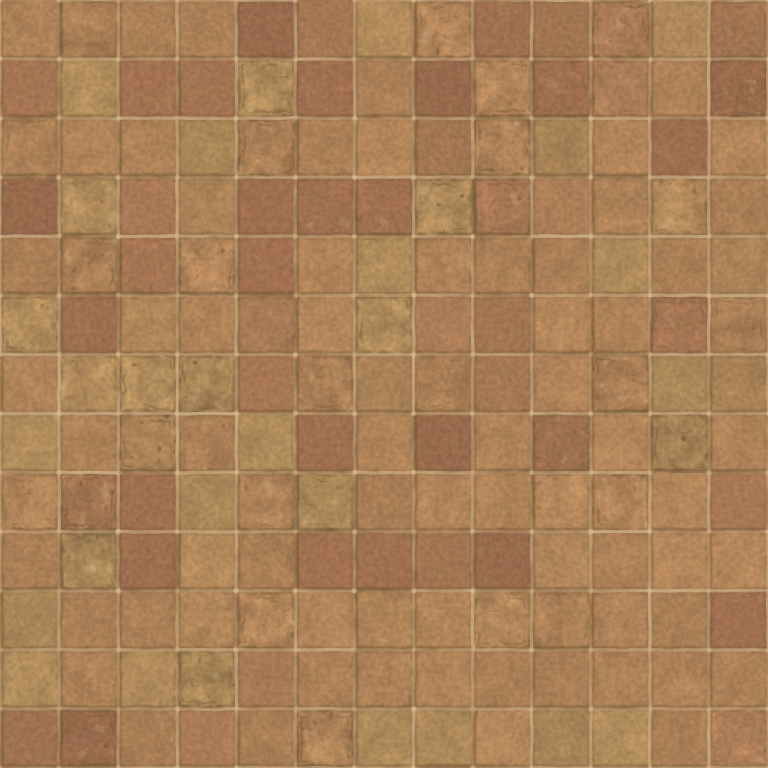
Reproduce this texture procedurally as a Shadertoy shader.

```glsl
// A wall of small square terracotta tiles, 13 by 13, with thin pale joints.
// Hashes choose each tile's clay and each joint's fill; gradient noise
// adds mottling, grain, chipped rims and slightly wavering edges.

#define TILES 13.0
#define JOINT_HALF_WIDTH 0.025
#define RIM_WIDTH 0.085
#define WAVER 0.016
#define RED_SHARE 0.17
#define OCHRE_SHARE 0.20
#define MOTTLE 0.13
#define GRAIN 0.10

const vec3 CLAY  = vec3(0.685, 0.510, 0.345);
const vec3 RED   = vec3(0.605, 0.415, 0.305);
const vec3 OCHRE = vec3(0.675, 0.535, 0.350);
const vec3 GROUT = vec3(0.810, 0.690, 0.530);
const vec3 DIRT  = vec3(0.430, 0.320, 0.190);

float hash(vec2 p) {
    vec3 q = fract(p.xyx * vec3(0.1031, 0.1030, 0.0973));
    q += dot(q, q.yzx + 33.33);
    return fract((q.x + q.y) * q.z);
}

vec2 gradient(vec2 cell) {
    float angle = 6.28318 * hash(cell + 71.0);
    return vec2(cos(angle), sin(angle));
}

// Gradient noise, roughly -0.7 to 0.7
float noise(vec2 p) {
    vec2 i = floor(p), f = p - i;
    vec2 u = f * f * f * (f * (f * 6.0 - 15.0) + 10.0);
    vec2 e = vec2(1.0, 0.0);
    float low = mix(dot(gradient(i), f),
                    dot(gradient(i + e.xy), f - e.xy), u.x);
    float high = mix(dot(gradient(i + e.yx), f - e.yx),
                     dot(gradient(i + e.xx), f - e.xx), u.x);
    return mix(low, high, u.y);
}

float fbm(vec2 p) {
    float sum = 0.0, gain = 1.0;
    for (int k = 0; k < 3; k++) {
        sum += gain * noise(p);
        p = p * 2.03 + 17.3;
        gain *= 0.55;
    }
    return sum;
}

// Clay body: x is the wear of the tile, from 0 to 1
vec3 tileColor(vec2 p, vec2 tile, float wear) {
    float kind = hash(tile + 11.0);
    float red = 1.0 - smoothstep(RED_SHARE - 0.05, RED_SHARE + 0.14, kind);
    float ochre = smoothstep(0.88 - OCHRE_SHARE, 1.08 - OCHRE_SHARE, kind);
    vec2 q = p + 40.0 * hash(tile + 5.0);
    float cloud = fbm(q * 2.3);

    vec3 color = mix(CLAY, RED, red * clamp(0.85 + 0.8 * cloud, 0.0, 1.0));
    color = mix(color, OCHRE, ochre);
    color *= 0.96 + 0.08 * hash(tile + 23.0);
    color *= 1.0 + MOTTLE * cloud * (0.6 + 0.8 * wear);
    color *= 1.0 + GRAIN * noise(q * 11.0) + 0.6 * GRAIN * noise(q * 19.0);

    // Pale scuffs and small pits on the worn tiles
    color = mix(color, GROUT, 0.35 * wear * smoothstep(0.25, 0.65, fbm(q * 3.1 + 9.0)));
    return mix(color, DIRT, 0.55 * wear * smoothstep(0.38, 0.58, noise(q * 7.0 + 3.0)));
}

void mainImage(out vec4 fragColor, in vec2 fragCoord) {
    vec2 p = TILES * fragCoord / iResolution.xy;
    float aa = TILES / min(iResolution.x, iResolution.y);

    vec2 warped = p + WAVER * vec2(noise(p * 2.7), noise(p * 2.7 + 31.0));
    vec2 tile = floor(warped);
    vec2 corner = floor(warped + 0.5);
    vec2 side = warped - corner;
    vec2 dist = abs(side);
    float wear = smoothstep(0.45, 1.0, hash(tile + 47.0));

    vec3 color = tileColor(p, tile, wear);

    // Chipped rim, darker and wider where the tile is worn
    float inset = min(dist.x, dist.y);
    float ragged = inset + 0.07 * noise(p * 5.0) + 0.03 * noise(p * 13.0);
    float rim = 1.0 - smoothstep(0.0, RIM_WIDTH, ragged);
    color = mix(color, DIRT, rim * (0.20 + 0.35 * wear));
    float crack = 1.0 - smoothstep(0.0, 0.025 + aa, abs(ragged - 0.11));
    crack *= smoothstep(0.0, 0.3, noise(p * 2.1 + 60.0));
    color = mix(color, DIRT, 0.45 * wear * crack);

    // Joints: every segment has its own amount of pale fill
    vec2 fill = vec2(hash(vec2(corner.x, tile.y) + 83.0),
                     hash(vec2(tile.x, corner.y) + 131.0));
    fill = clamp(0.15 + 0.7 * fill + 0.5 * noise(p * 0.45 + 8.0)
                 + 0.35 * noise(p * 3.5), 0.0, 1.0);
    vec2 line = 1.0 - smoothstep(JOINT_HALF_WIDTH - 0.5 * aa,
                                 JOINT_HALF_WIDTH + 0.8 * aa, dist);
    vec2 shade = 1.0 - smoothstep(0.0, 0.045 + aa, abs(side - 0.03));
    vec2 dark = shade * (1.0 - fill) * 0.55;
    color = mix(color, DIRT, max(dark.x, dark.y));
    vec2 pale = line * mix(vec2(0.12), vec2(0.85), fill);
    color = mix(color, GROUT, max(pale.x, pale.y));

    // Bright dab where four tiles meet
    float dab = 1.0 - smoothstep(0.02, 0.045 + aa, length(side));
    color = mix(color, GROUT * 1.06, dab * (0.35 + 0.5 * hash(corner + 7.0)));

    fragColor = vec4(clamp(color, 0.0, 1.0), 1.0);
}
```
